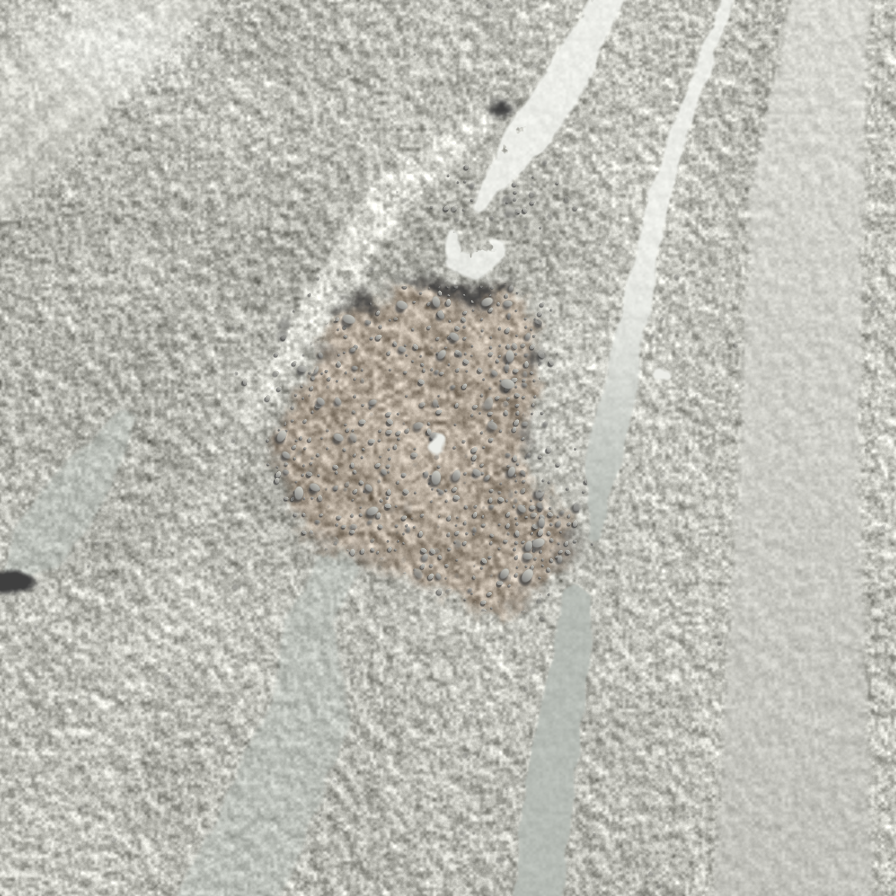
Give the GLSL for this texture, as a WebGL 2 fragment shader.

```glsl
#version 300 es
precision highp float;
// Sunlit worn asphalt with a gravel pothole, pale paint strips and a concrete band.
uniform vec2 u_resolution;
out vec4 fragColor;

const vec3 ASPHALT = vec3(.715, .715, .685);
const vec3 CONCRETE = vec3(.8, .8, .775);
const vec3 PAINT = vec3(.925, .93, .91);
const vec3 WORN = vec3(.715, .735, .71);
const vec3 DUST = vec3(.83, .83, .8);
const vec3 SOIL = vec3(.685, .635, .575);
const vec3 SHADOW = vec3(.25);
const vec3 STONE = vec3(.79, .79, .76);
const vec2 SUN = vec2(.55, .83);
const float GRAIN = .25, WOBBLE = .011, SOFT = .0025;

float hash(vec2 p) {
  vec3 q = fract(p.xyx * .1031);
  q += dot(q, q.yzx + 33.33);
  return fract((q.x + q.y) * q.z);
}

float noise(vec2 p) {
  vec2 i = floor(p), f = fract(p);
  f *= f * (3. - 2. * f);
  return mix(mix(hash(i), hash(i + vec2(1, 0)), f.x),
             mix(hash(i + vec2(0, 1)), hash(i + 1.), f.x), f.y);
}

float fbm(vec2 p) {
  float sum = 0., amp = .5;
  for (int i = 0; i < 4; i++) {
    sum += amp * noise(p);
    p = p * 2.03 + 7.3;
    amp *= .5;
  }
  return sum;
}

// Distance to a tapered segment; each end is x, y, half width.
float taper(vec2 p, vec3 a, vec3 b) {
  vec2 w = p - a.xy, e = b.xy - a.xy;
  float t = clamp(dot(w, e) / dot(e, e), 0., 1.);
  return length(w - e * t) - mix(a.z, b.z, t);
}

float strip(vec2 p, vec3 a, vec3 b, vec3 c, vec3 d) {
  return min(taper(p, a, b), min(taper(p, b, c), taper(p, c, d)));
}

float polygon(vec2 p, vec2 v[11]) {
  float d = 9., side = 1.;
  for (int i = 0; i < 11; i++) {
    vec2 a = v[i], b = v[(i + 1) % 11], e = b - a, w = p - a;
    d = min(d, taper(p, vec3(a, 0), vec3(b, 0)));
    if ((a.y > p.y) != (b.y > p.y) && p.x < a.x + e.x * w.y / e.y) side = -side;
  }
  return side * d;
}

float fill(float d, float soft) { return 1. - smoothstep(-soft, soft, d); }
float blob(vec2 p, float x, float y, float w, float h) {
  vec2 q = (p - vec2(x, y)) / vec2(w, h);
  return exp(-dot(q, q));
}

// Cellular pebbles with a lit side and a cast shadow.
vec3 pebbles(vec3 col, vec2 q, float density) {
  float cover = 0., shade = 0., tone = .5;
  for (int k = 0; k < 9; k++) {
    vec2 id = floor(q) + vec2(k % 3 - 1, k / 3 - 1);
    float h = hash(id + 3.7), r = mix(.14, .42, h * h), turn = 6.28 * hash(id + 9.1);
    vec2 o = q - id - .25 - .5 * vec2(hash(id + 1.3), hash(id + 5.9));
    vec2 axis = vec2(cos(turn), sin(turn));
    float d = length(vec2(dot(o, axis), 1.5 * dot(o, vec2(-axis.y, axis.x)))) - r;
    float present = smoothstep(0., .12, density - hash(id + 17.));
    float c = fill(d, .08) * present;
    shade = max(shade, fill(length(o + SUN * r * .65) - r * .85, .12) * present);
    tone = mix(tone, .3 + .45 * dot(o, SUN) / r + .4 * h, c);
    cover = max(cover, c);
  }
  col = mix(col, SHADOW, .72 * shade);
  return mix(col, mix(SHADOW + .17, STONE, clamp(tone, 0., 1.)), cover);
}

void main() {
  vec2 uv = gl_FragCoord.xy / u_resolution;
  float broad = fbm(uv * 7.), rough = fbm(uv * 55.);
  vec2 p = uv + WOBBLE * (vec2(fbm(uv * 38.), fbm(uv * 38. + 40.)) - .47);

  // Shapes
  float hole = polygon(p, vec2[11](vec2(.38, .65), vec2(.47, .685), vec2(.59, .67), vec2(.605, .57),
    vec2(.575, .48), vec2(.635, .42), vec2(.63, .365), vec2(.56, .31), vec2(.43, .365),
    vec2(.34, .4), vec2(.3, .5))) + .035 * (rough - .47);
  float band = fill(strip(p, vec3(.931, 1.03, .039), vec3(.9, .78, .063), vec3(.892, .5, .066), vec3(.885, -.03, .09)), .006);
  float line = fill(strip(p, vec3(.814, 1.01, .006), vec3(.735, .78, .012), vec3(.675, .49, .02), vec3(.661, .4, .006)), SOFT);
  float tail = fill(strip(p, vec3(.645, .33, .016), vec3(.637, .27, .021), vec3(.615, .14, .027), vec3(.598, -.02, .026)), SOFT);
  float splash = strip(p, vec3(.69, 1.02, .018), vec3(.625, .9, .023), vec3(.59, .85, .025), vec3(.533, .77, .006));
  float drip = strip(p, vec3(.507, .735, .006), vec3(.505, .71, .01), vec3(.53, .702, .014), vec3(.55, .717, .014));
  float scrape = strip(p, vec3(.56, .88, .006), vec3(.43, .775, .025), vec3(.36, .66, .02), vec3(.28, .54, .008));
  float trail = strip(p, vec3(.28, .54, .008), vec3(.19, .34, .02), vec3(.13, .2, .04), vec3(.04, -.02, .08));
  float tongue = strip(p, vec3(.375, .365, .022), vec3(.345, .3, .026), vec3(.345, .2, .045), vec3(.25, -.02, .055));
  float slab = strip(p, vec3(.14, .53, .012), vec3(.1, .47, .028), vec3(.05, .4, .035), vec3(.02, .365, .015));

  // Road surface and dusty wear
  vec3 col = ASPHALT + .16 * (broad - .47) + .045 * smoothstep(.3, 1., uv.x);
  float diagonal = p.x - p.y, streak = noise(vec2(diagonal * 75., (p.x + p.y) * 7.));
  float corner = smoothstep(-.745, -.765, diagonal) * smoothstep(-1.02, -.85, diagonal);
  float patches = fill(min(tongue, slab), .004);
  col = mix(col, DUST, corner * mix(.3, 1., smoothstep(.2, .65, streak)));
  col = mix(col, PAINT, .7 * blob(uv, .13, .95, .08, .05) * smoothstep(.42, .55, broad + .2 * streak));
  col = mix(col, DUST - .05, .65 * fill(trail, .012));
  col = mix(col, WORN + .02, .75 * patches);
  col = mix(col, DUST + .05, .85 * fill(scrape, .007) * smoothstep(.15, .4, rough));
  col = mix(col, CONCRETE + .1 * (uv.y - .45), .9 * band);

  // Paint, fresh at the top and grey towards the bottom
  float fresh = fill(min(splash, drip), SOFT) * smoothstep(.19, .28, rough);
  col = mix(col, mix(WORN, PAINT, smoothstep(.36, .75, uv.y)), max(max(line, tail), fresh));

  // Sunlit relief and fine grain
  float open = 1. - max(max(max(line, tail), fresh), max(.75 * band, .55 * max(patches, corner)));
  float relief = fbm(uv * 95.) - fbm(uv * 95. + SUN * .6);
  col += (.18 + .82 * open) * (GRAIN * (noise(uv * 270.) - .5) + .45 * relief);

  // Pothole floor and its broken, shadowed rim
  float inside = fill(hole, .012);
  vec3 soil = SOIL + .2 * (fbm(uv * 24.) - .47) + .28 * (noise(uv * 210.) - .5) + .4 * relief;
  col = mix(col, soil, .92 * inside);
  float facing = max(smoothstep(.58, .67, uv.y), .75 * smoothstep(.55, .6, uv.x) * smoothstep(.36, .44, uv.y));
  float rim = exp(-pow(abs(hole + .004) / .012, 2.)) * smoothstep(.4, .58, fbm(uv * 30. + 8.));
  col = mix(col, SHADOW, rim * (.15 + .75 * facing));
  float pit = blob(uv, .012, .35, .035, .014) + .6 * blob(uv, .56, .88, .02, .018);
  col = mix(col, SHADOW, smoothstep(.3, .7, pit + .5 * (rough - .47)));

  // Loose stones in the hole and along its broken sides
  float rubble = blob(uv, .61, .42, .045, .07) + .7 * blob(uv, .56, .78, .06, .04)
    + .6 * blob(uv, .32, .54, .04, .1) + .5 * blob(uv, .59, .61, .035, .07);
  col = pebbles(col, uv * 105., (.05 + .38 * inside + .5 * rubble) * open);
  col = pebbles(col, uv * 52. + 16., (.3 * inside + .45 * rubble) * open);
  float chips = min(taper(p, vec3(.487, .5, .007), vec3(.492, .513, .005)), taper(p, vec3(.734, .584, .006), vec3(.743, .582, .005)));
  col = mix(col, PAINT, fill(chips, SOFT));
  fragColor = vec4(clamp(col, 0., 1.), 1);
}
```
